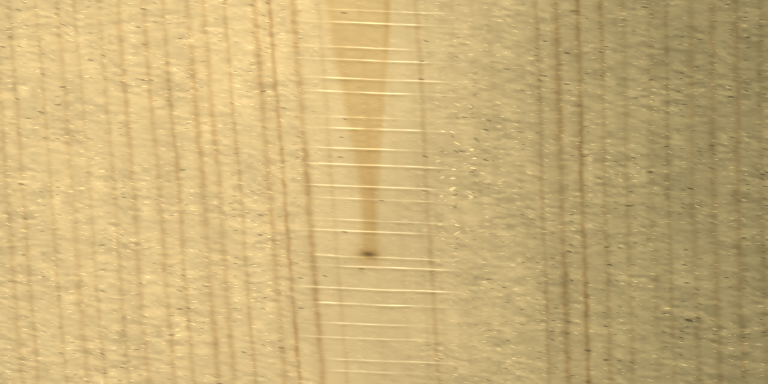
Give the GLSL for this texture, as a WebGL 2 fragment shader.

```glsl
#version 300 es
precision highp float;
// Planed pale softwood board with growth rings, a tapering stain and cross scratches.
uniform vec2 u_resolution;
out vec4 fragColor;

float hash(vec2 p) {
    return fract(sin(dot(p, vec2(127.1, 311.7))) * 43758.5453);
}

float noise(vec2 p) {
    vec2 i = floor(p), f = fract(p);
    f = f * f * (3.0 - 2.0 * f);
    return mix(mix(hash(i), hash(i + vec2(1, 0)), f.x),
               mix(hash(i + vec2(0, 1)), hash(i + vec2(1, 1)), f.x), f.y);
}

float bell(float d, float width) {
    float t = d / width;
    return exp(-t * t);
}

// Soft window that is 1 between lo and hi.
float window(float x, float lo, float hi, float soft) {
    return smoothstep(lo - soft, lo + soft, x) * (1.0 - smoothstep(hi - soft, hi + soft, x));
}

// Uneven dark ring lines across coordinate g, sparse in the calm middle.
float growthRings(float g, float pitch) {
    float sum = 0.0, cell = floor(g / pitch);
    for (float k = -1.0; k <= 1.0; k++) {
        float id = cell + k;
        float centre = (id + 0.5 + 0.4 * (hash(vec2(id, 3.0)) - 0.5)) * pitch;
        float strength = 0.25 + 0.3 * hash(vec2(id, 7.0));
        strength *= 1.0 - 0.8 * window(centre, 0.83, 1.38, 0.03);
        strength += 0.3 * bell(centre - 0.75, 0.06) + 0.3 * bell(centre - 1.48, 0.08);
        float width = mix(0.006, 0.010, hash(vec2(id, 11.0)));
        sum += strength * (bell(g - centre, width) + 0.25 * bell(g - centre + 0.010, 0.020));
    }
    return sum + 0.45 * bell(g - 1.085, 0.009);
}

// Short tilted dashes, at most one per grid cell.
float flecks(vec2 p, vec2 grid, float share, float seed) {
    vec2 q = p * grid, id = floor(q);
    vec2 jitter = vec2(hash(id + seed), hash(id + seed + 17.0)) - 0.5;
    vec2 d = fract(q) - 0.5 - 0.35 * jitter;
    d.y += d.x * (hash(id + seed + 29.0) - 0.4) * 0.7;
    float size = mix(0.55, 1.0, hash(id + seed + 41.0));
    float dash = 1.0 - smoothstep(0.25, 1.0, length(d / (vec2(0.31, 0.19) * size)));
    return dash * step(hash(id + seed + 53.0), share);
}

// Paired thin scratches that fade at both ends; negative just below each one.
float scratches(vec2 p, float pitch, float aa) {
    float y = p.y + 0.04 * (p.x - 0.95) + 0.002 * (noise(p * vec2(12.0, 9.0)) - 0.5);
    float sum = 0.0, row = floor(y / pitch);
    for (float k = -1.0; k <= 1.0; k++) {
        float id = row + k;
        float pairShift = 0.13 * (1.0 - 2.0 * mod(id, 2.0));
        float centre = (id + 0.5 + pairShift + 0.25 * (hash(vec2(id, 61.0)) - 0.5)) * pitch;
        float start = 0.80 + 0.08 * hash(vec2(id, 67.0));
        float end = 1.02 + 0.14 * hash(vec2(id, 71.0));
        float power = mix(0.45, 1.0, hash(vec2(id, 73.0)));
        power *= 0.8 * window(p.x, start, end, 0.03) + 0.25 * window(p.x, 0.78, 1.20, 0.05);
        power *= 0.4 + 0.9 * noise(vec2(p.x * 26.0, id * 3.7));
        float width = 0.0012 + 0.4 * aa;
        sum += power * (bell(y - centre, width) - 0.25 * bell(y - centre + 0.006, 0.004));
    }
    return sum;
}

// Stain narrowing downward into a thin streak, with darker borders.
float taperedStain(vec2 p) {
    float open = smoothstep(0.40, 1.10, p.y);
    float left = mix(0.942, 0.85, open);
    float right = mix(0.982, 1.012, open);
    float body = window(p.x, left, right, 0.014);
    float rim = bell(p.x - left, 0.016) * 0.3 + bell(p.x - right, 0.009) * 0.5;
    return smoothstep(0.28, 0.42, p.y) * (body * mix(0.7, 0.3, open) + rim * open);
}

void main() {
    vec2 p = gl_FragCoord.xy / u_resolution.y;
    float aa = 1.0 / u_resolution.y;

    // Light falling off to the right, with a glow at upper left.
    float tone = 0.876 - 0.30 * smoothstep(0.65, 2.3, p.x);
    vec2 glow = (p - vec2(0.58, 0.9)) * vec2(1.8, 2.2);
    tone += 0.065 * exp(-dot(glow, glow));
    tone += 0.05 * (noise(p * vec2(9.0, 7.0)) - 0.5);

    // Rough torn fibres in uneven patches, lying mostly across the board.
    vec2 q = vec2(p.x, p.y + 0.12 * p.x + 0.012 * noise(p * 14.0));
    float calm = window(p.x, 0.8, 1.12, 0.08);
    float patchy = 0.5 + noise(p * vec2(16.0, 22.0) + 5.0);
    float rough = (1.0 - 0.65 * calm) * patchy;
    float fibre = noise(q * vec2(34.0, 115.0)) + 0.6 * noise(q * vec2(80.0, 190.0) + 9.0) - 0.8;
    tone += 0.105 * rough * fibre;
    tone += 0.11 * rough * flecks(q, vec2(25.0, 62.0), 0.30, 5.0);
    tone += 0.08 * rough * flecks(q + 0.53, vec2(37.0, 81.0), 0.25, 211.0);
    tone -= 0.10 * rough * flecks(q + 0.37, vec2(24.0, 58.0), 0.24, 83.0);
    tone -= 0.17 * flecks(q + 0.71, vec2(19.0, 44.0), 0.05, 131.0);

    // Loose bright chips right of the middle.
    float chips = bell(p.x - 1.21, 0.09) * bell(p.y - 0.55, 0.24);
    vec2 bent = p + 0.012 * (vec2(noise(p * 40.0), noise(p * 40.0 + 7.0)) - 0.5);
    tone += 0.24 * chips * flecks(bent, vec2(24.0, 42.0), 0.45, 171.0);
    tone -= 0.14 * chips * flecks(bent + 0.29, vec2(22.0, 34.0), 0.35, 191.0);

    vec3 colour = tone * mix(vec3(1.0, 0.873, 0.612), vec3(0.99, 0.888, 0.608), smoothstep(0.8, 1.9, p.x));

    // Rings lean right toward the bottom, less so on the right side.
    float lean = mix(0.078, 0.025, smoothstep(0.7, 1.7, p.x));
    float g = p.x - lean * (1.0 - p.y) + 0.010 * (noise(vec2(p.x * 2.0, p.y * 4.0)) - 0.5);
    g += 0.005 * (noise(q * vec2(25.0, 70.0) + 31.0) - 0.5);
    float worn = 0.35 + 0.5 * noise(p * vec2(18.0, 9.0)) + 0.5 * noise(q * vec2(30.0, 90.0) + 3.0);
    float ring = growthRings(g, 0.057) * worn;
    colour *= mix(vec3(1.0), vec3(0.85, 0.79, 0.72), min(ring, 1.1));

    // Stain and the small knot at its tip.
    colour *= mix(vec3(1.0), vec3(0.90, 0.83, 0.70), taperedStain(p));
    vec2 k = p - vec2(0.96, 0.338);
    vec2 halo = k / vec2(0.035, 0.025);
    colour *= 1.0 - vec3(0.10, 0.15, 0.25) * exp(-dot(halo, halo));
    colour *= 1.0 - 0.35 * bell(k.x, 0.018) * bell(k.y + 0.12 * k.x, 0.007);

    colour += vec3(0.24, 0.24, 0.21) * scratches(p, 0.0455, aa);
    fragColor = vec4(clamp(colour, 0.0, 1.0), 1.0);
}
```
